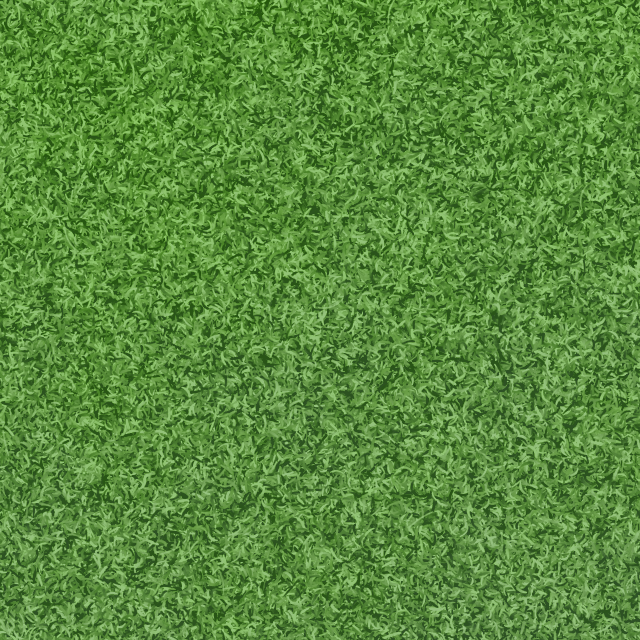
Write a WebGL 2 fragment shader that draws this texture.

```glsl
#version 300 es
precision highp float;
// Dense mown lawn: layers of short, curved, randomly turned blades, one per
// jittered grid cell, painted over dark soil. Each blade carries a tone and a
// dustiness; layered sines add broad patches, and a ramp turns tone to green.

uniform vec2 u_resolution;
out vec4 fragColor;

const int   LAYERS         = 10;
const float CELLS          = 76.0;    // grid cells across the canvas
const float BLADE_REACH    = 0.82;    // longest half length, in cells
const float BLADE_WIDTH    = 0.0014;  // half width, in canvas units
const float EDGE_SOFTNESS  = 0.0017;
const float BLADE_OPACITY  = 0.88;
const float STRAND_CELLS   = 17.0;    // grid of the rare long pale strands
const float STRAND_SHARE   = 0.22;
const float TONE_CONTRAST  = 1.4;
const float TONE_CENTRE    = 0.47;
const float PATCH_STRENGTH = 0.06;

const vec3 SHADE  = vec3(0.16, 0.33, 0.09);
const vec3 LEAF   = vec3(0.31, 0.52, 0.185);
const vec3 BRIGHT = vec3(0.41, 0.615, 0.27);
const vec3 PALE   = vec3(0.57, 0.77, 0.45);
const vec3 DUST   = vec3(0.022, -0.015, 0.065);

vec4 hash4(vec3 p) {
    vec4 q = fract(p.xyzx * vec4(0.1031, 0.1030, 0.0973, 0.1099));
    q += dot(q, q.wzxy + 33.33);
    return fract((q.xxyz + q.yzzw) * q.zywx);
}

// Broad, irregular light and dark areas, about -1 to 1.
float patches(vec2 p) {
    float sum = 0.0, weight = 0.5;
    for (int i = 0; i < 4; i++) {
        p = mat2(0.8, 0.6, -0.6, 0.8) * p + 1.7;
        sum += weight * sin(p.x + 1.3 * sin(p.y * 0.8)) * sin(p.y + sin(p.x * 0.7));
        p *= 1.9;
        weight *= 0.72;
    }
    return sum;
}

// Coverage of a tapered, bent blade (x) and the position along it (y).
vec2 blade(vec2 p, float angle, float halfLength, float halfWidth, float bend, float soft) {
    float c = cos(angle), s = sin(angle);
    p = mat2(c, -s, s, c) * p;
    float along = p.x / halfLength;
    p.y -= bend * halfLength * (along * along - 0.4);
    float taper = halfWidth * (1.0 - 0.55 * max(along, 0.0));
    float d = length(vec2(max(abs(p.x) - halfLength * 0.88, 0.0), p.y)) - taper;
    return vec2(1.0 - smoothstep(-0.5 * soft, soft, d), clamp(along, -1.0, 1.0));
}

// Paints one layer of blades over surface = (tone, dustiness).
vec2 bladeLayer(vec2 surface, vec2 uv, float layer, float soft) {
    float turn = layer * 2.4;
    mat2 spin = mat2(cos(turn), sin(turn), -sin(turn), cos(turn));
    vec2 grid = spin * uv * CELLS + layer * 7.31 + 200.0;
    vec2 home = floor(grid);
    for (int y = -1; y <= 1; y++)
    for (int x = -1; x <= 1; x++) {
        vec2 cell = home + vec2(x, y);
        vec4 place = hash4(vec3(cell, layer + 1.0));
        vec4 look = hash4(vec3(cell, layer + 41.0));
        float halfLength = BLADE_REACH * mix(0.45, 1.0, place.w) / CELLS;
        vec2 b = blade((grid - cell - place.xy) / CELLS, place.z * 6.2832, halfLength,
                       BLADE_WIDTH * mix(0.6, 1.35, look.z), (look.w - 0.5) * 0.8, soft);
        float tone = look.x + 0.10 * b.y;
        surface = mix(surface, vec2(tone, look.y), b.x * BLADE_OPACITY);
    }
    return surface;
}

// Sparse long strands of dry, light grass lying on top.
vec2 strands(vec2 surface, vec2 uv, float soft) {
    vec2 grid = uv * STRAND_CELLS + 50.0;
    vec2 home = floor(grid);
    for (int y = -1; y <= 1; y++)
    for (int x = -1; x <= 1; x++) {
        vec2 cell = home + vec2(x, y);
        vec4 place = hash4(vec3(cell, 91.0));
        vec4 look = hash4(vec3(cell, 97.0));
        float halfLength = mix(0.15, 0.42, place.w) / STRAND_CELLS;
        vec2 b = blade((grid - cell - place.xy) / STRAND_CELLS, place.z * 6.2832,
                       halfLength, BLADE_WIDTH * 0.7, (look.y - 0.5) * 0.9, soft);
        float shown = step(look.x, STRAND_SHARE) * mix(0.35, 0.8, look.z);
        surface = mix(surface, vec2(0.92, 0.9), b.x * shown);
    }
    return surface;
}

vec3 grassColour(float tone, float dust) {
    vec3 colour = mix(SHADE, LEAF, smoothstep(0.0, 0.42, tone));
    colour = mix(colour, BRIGHT, smoothstep(0.36, 0.68, tone));
    colour = mix(colour, PALE, smoothstep(0.64, 1.1, tone));
    return colour + DUST * dust;
}

void main() {
    vec2 uv = gl_FragCoord.xy / u_resolution.y;
    float soft = max(EDGE_SOFTNESS, 0.8 / u_resolution.y);

    vec2 surface = vec2(0.12, 0.5);
    for (int i = 0; i < LAYERS; i++) surface = bladeLayer(surface, uv, float(i), soft);
    surface = strands(surface, uv, soft);

    // Fresh green at the far edge, drier grass nearer and to the right.
    float dryness = 0.35 - 0.75 * uv.y + 0.25 * uv.x + 0.3 * patches(uv * 7.0 + 3.0);
    float tone = 0.5 + (surface.x - TONE_CENTRE) * TONE_CONTRAST
               + PATCH_STRENGTH * patches(uv * 24.0);
    float dust = (surface.y - 0.5) * 0.8 + dryness;
    fragColor = vec4(clamp(grassColour(tone, dust), 0.0, 1.0), 1.0);
}
```
